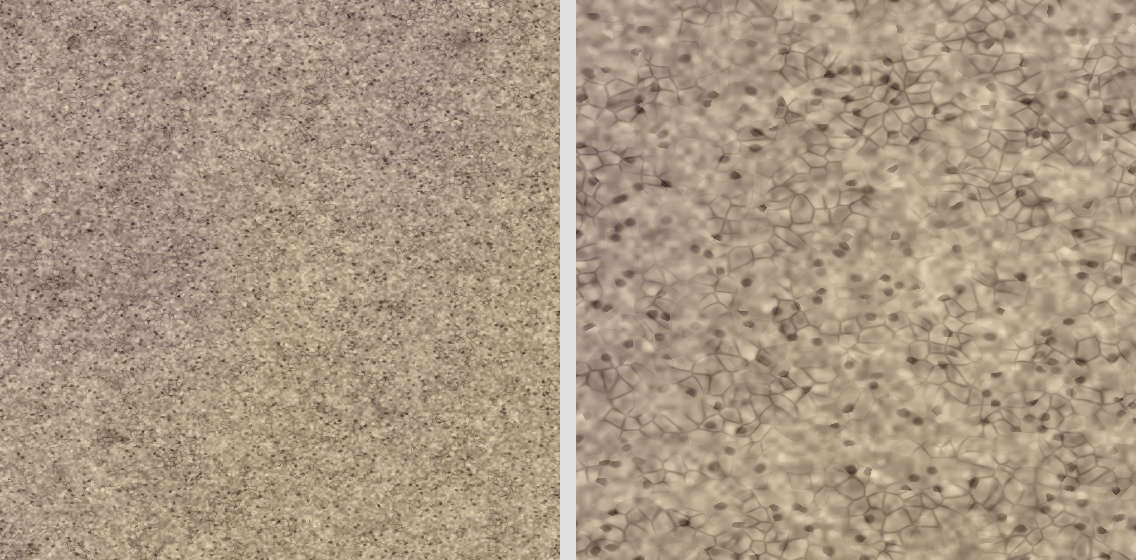
Left: the whole. Right: its middle third, enlarged.
This texture is drawn by a WebGL 1 fragment shader. Its source:

```glsl
precision highp float;
// Dry compacted sand: fine gritty grains, broken crevices and faint stains.
uniform vec2 u_resolution;

float hash(vec2 p) {
  vec3 q = fract(vec3(p.xyx) * 0.1031);
  q += dot(q, q.yzx + 33.33);
  return fract((q.x + q.y) * q.z);
}

float valueNoise(vec2 p) {
  vec2 cell = floor(p), f = fract(p);
  f = f * f * (3.0 - 2.0 * f);
  float low = mix(hash(cell), hash(cell + vec2(1.0, 0.0)), f.x);
  float high = mix(hash(cell + vec2(0.0, 1.0)), hash(cell + 1.0), f.x);
  return mix(low, high, f.y);
}

// Cellular noise: distance to the grain centre, gap to the next grain, grain id.
vec3 grains(vec2 p) {
  vec2 cell = floor(p), f = fract(p);
  float nearest = 8.0, second = 8.0, id = 0.0;
  for (int y = -1; y <= 1; y++) {
    for (int x = -1; x <= 1; x++) {
      vec2 o = vec2(float(x), float(y));
      vec2 c = cell + o;
      float d = length(o + vec2(hash(c + 17.3), hash(c + 71.9)) - f);
      if (d < nearest) {
        second = nearest;
        nearest = d;
        id = hash(c + 131.7);
      } else {
        second = min(second, d);
      }
    }
  }
  return vec3(nearest, second - nearest, id);
}

void main() {
  vec2 uv = gl_FragCoord.xy / u_resolution.y;
  vec2 warp = vec2(valueNoise(uv * 60.0), valueNoise(uv * 60.0 + 40.0)) * 0.008;

  // Broad unevenness and shallow streaks that fall to the right
  float broad = valueNoise(uv * 4.0 + 3.0) - 0.5;
  float patches = valueNoise(uv * 13.0 + 9.0) - 0.5;
  float clumps = valueNoise(uv * vec2(38.0, 48.0) + 5.0) - 0.5;
  float streaks = valueNoise(vec2(uv.x * 3.0, (uv.y + 0.3 * uv.x) * 17.0)) - 0.5;
  float tone = 0.678 + 0.04 * broad + 0.04 * patches + 0.06 * clumps + 0.025 * streaks;
  tone += 0.02 * (uv.x - uv.y);

  // Fine grit
  tone += 0.15 * (valueNoise(uv * vec2(135.0, 165.0) + 21.0) - 0.5);
  tone += 0.16 * (valueNoise(uv * vec2(235.0, 255.0) + 57.0) - 0.5);

  // Grains parted by broken, mostly level crevices
  vec3 grain = grains((uv + warp) * vec2(88.0, 118.0));
  float broken = smoothstep(0.35, 0.75, valueNoise(uv * vec2(50.0, 70.0) + 83.0));
  tone += 0.08 * (grain.z - 0.5);
  tone -= 0.13 * broken * (1.0 - smoothstep(0.0, 0.28, grain.y));

  // Small dark pits and pale chips
  vec3 speck = grains((uv + warp * 0.5) * vec2(120.0, 165.0) + 200.0);
  float disc = 1.0 - smoothstep(0.2, 0.62, speck.x);
  tone -= 0.21 * disc * smoothstep(0.83, 0.95, speck.z);
  tone += 0.07 * disc * (1.0 - smoothstep(0.15, 0.25, speck.z));

  // Sparse soft stains
  vec3 stain = grains((uv + warp * 2.5) * vec2(8.0, 10.0) + 6.0);
  float stained = smoothstep(0.8, 0.95, stain.z) * (1.0 - smoothstep(0.04, 0.26, stain.x));
  tone -= 0.1 * stained * (0.5 + broken);

  // Rosy grey at the upper left, yellower at the lower right
  float yellow = smoothstep(-0.5, 0.6, uv.x - uv.y + 0.7 * broad);
  vec3 sand = vec3(tone, tone - 0.07, (tone - 0.07) * 0.87);
  sand += mix(vec3(0.002, -0.008, 0.012), vec3(0.0, 0.006, -0.018), yellow);
  gl_FragColor = vec4(clamp(sand, 0.0, 1.0), 1.0);
}
```
